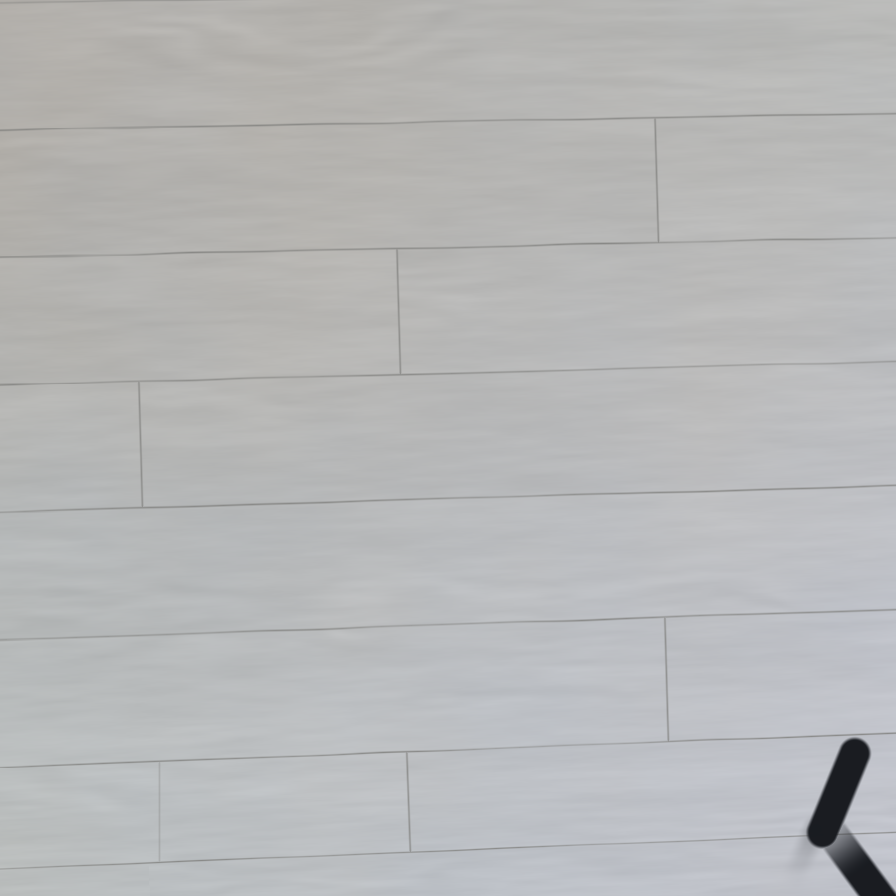
A WebGL 1 fragment shader for this texture:

```glsl
precision highp float;
// Pale whitewashed plank floor: slightly tilted rows with stepped butt joints,
// stretched-noise wood grain, a warm-to-cool light falloff, and a dark bent
// bar with a blurred elbow in the lower right corner.
uniform vec2 u_resolution;

const float PLANK_LENGTH = 1.163;
const float JOINT_STEP = 0.288;
const float SEAM_HALF_WIDTH = 0.0008;
const vec3 SEAM_COLOR = vec3(0.50, 0.50, 0.49);
const vec3 BAR_COLOR = vec3(0.10, 0.11, 0.13);

float hash(vec2 p) {
  p = fract(p * vec2(0.1031, 0.1130));
  p += dot(p, p.yx + 33.33);
  return fract((p.x + p.y) * p.x * 17.3);
}

float noise(vec2 p) {
  vec2 i = floor(p), f = fract(p);
  f = f * f * (3.0 - 2.0 * f);
  return mix(mix(hash(i), hash(i + vec2(1.0, 0.0)), f.x),
             mix(hash(i + vec2(0.0, 1.0)), hash(i + vec2(1.0, 1.0)), f.x), f.y);
}

float fbm(vec2 p) {
  float sum = 0.0, amp = 0.5;
  for (int i = 0; i < 4; i++) {
    sum += amp * noise(p);
    p = p * 2.03 + 17.0;
    amp *= 0.5;
  }
  return sum;
}

// x: distance to the segment, y: position along it from 0 to 1
vec2 segment(vec2 p, vec2 a, vec2 b) {
  vec2 d = b - a;
  float t = clamp(dot(p - a, d) / dot(d, d), 0.0, 1.0);
  return vec2(length(p - a - d * t), t);
}

float stroke(float dist, float halfWidth, float blur) {
  return 1.0 - smoothstep(halfWidth - blur, halfWidth + blur, dist);
}

// Row coordinate, growing downward; the rows converge a little to the right
float rowCoord(vec2 p, float pitch) {
  float v = (p.y - 0.0026 + 0.0143 * p.x) / pitch;
  return v + 0.25 * max(v - 6.0, 0.0);
}

// Tilted light: warm grey at the top left, bluish at the lower right
vec3 floorLight(vec2 p) {
  vec3 top = mix(vec3(0.690, 0.677, 0.658), vec3(0.722, 0.722, 0.712), p.x);
  vec3 bottom = mix(vec3(0.728, 0.744, 0.746), vec3(0.762, 0.772, 0.806), p.x);
  return mix(top, bottom, smoothstep(-0.15, 1.1, p.y));
}

// Signed brightness of the grain on one plank
float woodGrain(vec2 q, float id) {
  vec2 g = q + vec2(id * 3.7, id * 5.3);
  float broad = fbm(g * vec2(3.0, 4.0)) - 0.47;
  float fine = fbm(vec2(g.x * 16.0 + g.y * 2.0, g.y * 20.0)) - 0.47;
  float warp = fbm(g * vec2(3.5, 1.6));
  float veins = sin(q.y * 24.0 + warp * 26.0);
  float patches = smoothstep(0.48, 0.75, noise(g * vec2(2.6, 2.2) + 9.0));
  return 0.040 * broad + 0.038 * fine + 0.010 * veins * patches;
}

void main() {
  vec2 p = gl_FragCoord.xy / u_resolution;
  p.y = 1.0 - p.y;
  float px = 1.0 / min(u_resolution.x, u_resolution.y);

  // Plank layout
  float pitch = 0.1423 - 0.0040 * p.x;
  float v = rowCoord(p, pitch) + 0.010 * (noise(vec2(p.x * 14.0, floor(p.y * 7.0))) - 0.5);
  float row = floor(v);
  float across = v - row;
  float joint = mod(1.019 - JOINT_STEP * row, PLANK_LENGTH) + 0.004 * across;
  float id = row * 2.0 + step(joint, p.x) + 5.0;

  // Wood surface
  vec3 color = floorLight(p);
  color += 0.012 * (hash(vec2(id, 41.0)) - 0.5);
  color += woodGrain(vec2(p.x, v), id);
  color += vec3(-0.5, 0.0, 0.7) * 0.030 * (fbm(p * 5.0 + 3.0) - 0.47);

  // Long seams, butt joints and one faint extra joint
  float blur = 0.0007 + 0.6 * px;
  float seam = stroke(abs(fract(v + 0.5) - 0.5) * pitch, SEAM_HALF_WIDTH, blur);
  seam *= 0.45 + 0.5 * noise(vec2(p.x * 9.0, floor(v + 0.5) * 7.0));
  float butt = stroke(abs(p.x - joint), SEAM_HALF_WIDTH, blur) * (1.0 - step(6.5, row));
  float faint = stroke(abs(p.x - 0.178), SEAM_HALF_WIDTH, blur) * step(abs(row - 6.0), 0.5);
  color = mix(color, SEAM_COLOR, max(seam, max(0.80 * butt, 0.35 * faint)));

  // Bent bar: solid upper arm, lower arm fading in, pale smear past the elbow
  vec2 upper = segment(p, vec2(0.954, 0.841), vec2(0.918, 0.929));
  vec2 lower = segment(p, vec2(0.927, 0.928), vec2(1.010, 1.040));
  vec2 smear = segment(p, vec2(0.911, 0.925), vec2(0.880, 0.990));
  float edge = 0.0015 + px;
  float smearAlpha = 0.55 * stroke(smear.x, 0.010, 0.008) * pow(1.0 - smear.y, 1.5);
  float lowerAlpha = stroke(lower.x, 0.0175, edge) * smoothstep(-0.15, 0.40, lower.y);
  float upperAlpha = stroke(upper.x, 0.0170, edge);
  color = mix(color, vec3(0.42, 0.43, 0.45), smearAlpha);
  color = mix(color, BAR_COLOR, max(lowerAlpha, upperAlpha));

  gl_FragColor = vec4(color, 1.0);
}
```
